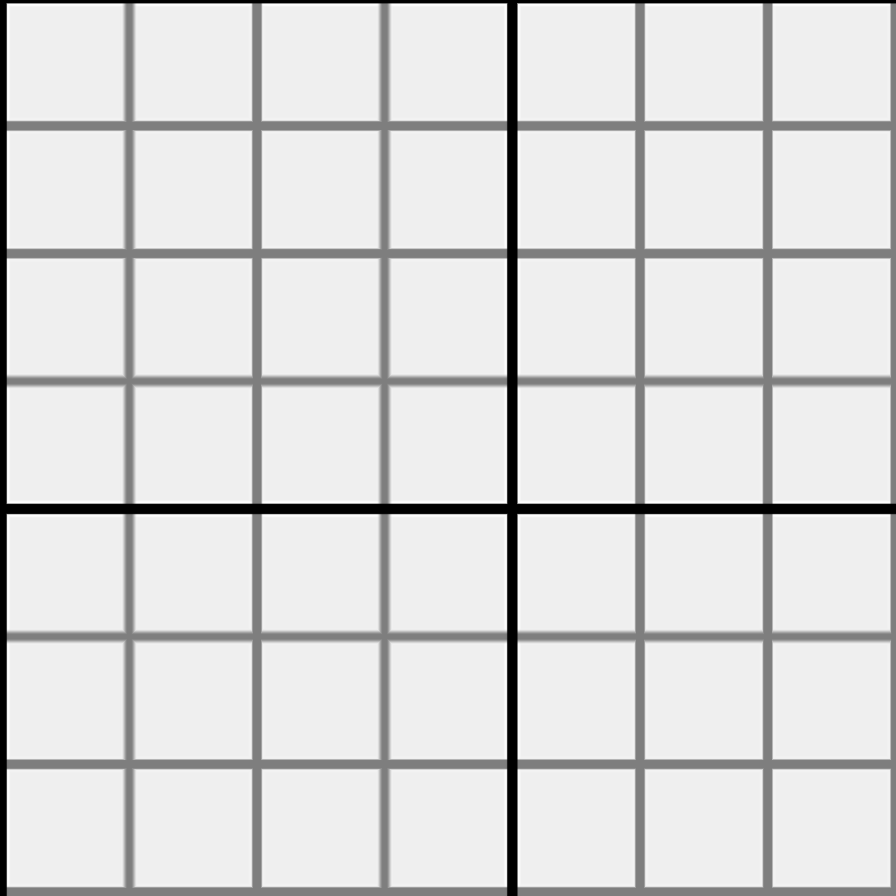
A WebGL 1 fragment shader for this pattern:

```glsl
precision highp float;

uniform vec2 u_resolution;

const float PITCH = 0.1425;
const float MAJOR_EVERY = 4.0;
const vec2 GRID_ORIGIN = vec2(0.0018, -0.0020);
const vec2 SOFT_CENTER = vec2(2.0, 4.0);

const vec3 PAPER = vec3(0.937);
const vec3 HALO = vec3(0.995);
const vec3 MINOR_INK = vec3(0.495);
const vec3 MAJOR_INK = vec3(0.0);

// Coverage of a line at distance d from its axis
float stroke(float d, float halfWidth, float blur) {
    return 1.0 - smoothstep(halfWidth - blur, halfWidth + blur, d);
}

// 1 on every MAJOR_EVERY-th line, else 0
float isMajor(float index) {
    return step(mod(index + 0.5, MAJOR_EVERY), 1.0);
}

// Lines on either side of the center index are blurrier
float lineBlur(float index, float center, float pixel) {
    float soft = 1.0 - step(0.5, abs(abs(index - center) - 1.0));
    return max(mix(0.0013, 0.0034, soft), 0.75 * pixel);
}

// Layers for one axis: x = minor line, y = major line, z = bright rim
vec3 axisLayers(float position, float origin, float softCenter, float pixel) {
    float cell = (position - origin) / PITCH;
    float index = floor(cell + 0.5);
    float d = abs(cell - index) * PITCH;
    float major = isMajor(index);

    float minorLine = stroke(d, 0.0054, lineBlur(index, softCenter, pixel));
    float majorLine = stroke(d, 0.0058, max(0.0010, 0.75 * pixel));
    float rim = stroke(d, 0.0088, 0.0016) * mix(0.25, 1.0, major);
    return vec3(minorLine * (1.0 - major), majorLine * major, rim);
}

void main() {
    vec2 uv = gl_FragCoord.xy / u_resolution;
    vec2 p = vec2(uv.x, 1.0 - uv.y);
    float pixel = 1.0 / min(u_resolution.x, u_resolution.y);

    vec3 columns = axisLayers(p.x, GRID_ORIGIN.x, SOFT_CENTER.x, pixel);
    vec3 rows = axisLayers(p.y, GRID_ORIGIN.y, SOFT_CENTER.y, pixel);
    vec3 layers = max(columns, rows);

    // Paper, then rims, minor lines and major lines on top
    vec3 color = mix(PAPER, HALO, layers.z);
    color = mix(color, MINOR_INK, layers.x);
    color = mix(color, MAJOR_INK, layers.y);
    gl_FragColor = vec4(color, 1.0);
}
```
